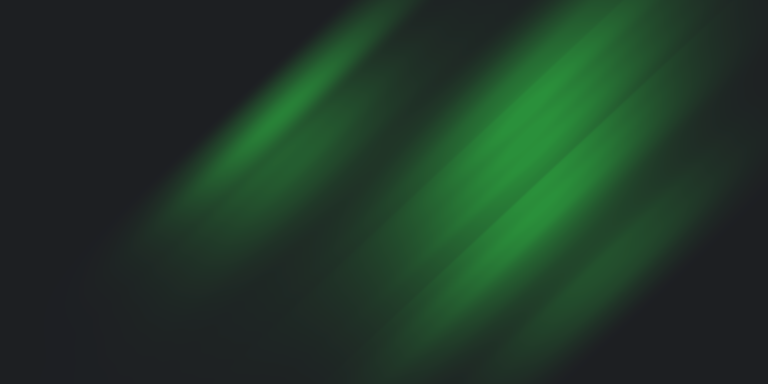
Reproduce this background procedurally as a Shadertoy shader.

```glsl
float hash(vec2 cell) {
    return fract(sin(dot(cell, vec2(127.1, 311.7))) * 43758.5);
}

vec2 gradient(vec2 cell) {
    float angle = 6.2832 * hash(cell);
    return vec2(cos(angle), sin(angle));
}

float gradientNoise(vec2 p) {
    vec2 i = floor(p), f = p - i;
    vec2 w = f * f * f * (f * (f * 6.0 - 15.0) + 10.0);
    vec2 e = vec2(1.0, 0.0);
    float low = mix(dot(gradient(i), f), dot(gradient(i + e), f - e), w.x);
    float high = mix(dot(gradient(i + e.yx), f - e.yx),
                     dot(gradient(i + e.xx), f - e.xx), w.x);
    return mix(low, high, w.y);
}

// Soft plateau across the beam: rises over rise.xy, falls over fall.xy
float band(float across, vec2 rise, vec2 fall) {
    return smoothstep(rise.x, rise.y, across) * (1.0 - smoothstep(fall.x, fall.y, across));
}

// Bell-shaped fade along the beam
float fade(float along, float center, float width) {
    float d = (along - center) / width;
    return exp(-d * d);
}

// Thin shadow that deepens towards a crisp edge
float crease(float d) {
    return smoothstep(-0.05, 0.0, d) * (1.0 - smoothstep(0.0, 0.009, d));
}

void mainImage(out vec4 fragColor, in vec2 fragCoord) {
    vec2 p = fragCoord / iResolution.y;

    // Beam coordinates, tilted 43 degrees
    float along = dot(p, vec2(0.731, 0.682));
    float across = dot(p, vec2(0.682, -0.731));

    // Left beam: narrow core and wide skirt
    float light = 0.54 * band(across, vec2(-0.125, -0.03), vec2(-0.02, 0.05)) * fade(along, 1.08, 0.38);
    light += 0.53 * band(across, vec2(-0.125, 0.06), vec2(0.06, 0.29)) * fade(along, 0.95, 0.32);

    // Right beam and its dim lower neighbour
    float center = 1.55 - 0.6 * (across - 0.3);
    light += 0.98 * band(across, vec2(0.19, 0.43), vec2(0.63, 0.82)) * fade(along, center, 0.45);
    light += 0.43 * band(across, vec2(0.70, 0.84), vec2(0.86, 1.01)) * fade(along, 1.36, 0.38);

    // Haze between the beams
    light += 0.11 * band(across, vec2(-0.05, 0.2), vec2(0.3, 0.6)) * fade(along, 1.1, 0.6);

    // Creases and fine brushed streaks
    light *= 1.0 - 0.09 * crease(across - 0.372) - 0.14 * crease(across - 0.567);
    light *= 1.0 + 0.12 * gradientNoise(vec2(across * 26.0, along * 1.3));

    vec3 charcoal = vec3(0.115, 0.12, 0.135);
    vec3 green = vec3(0.165, 0.565, 0.23);
    fragColor = vec4(mix(charcoal, green, clamp(light, 0.0, 1.0)), 1.0);
}
```
